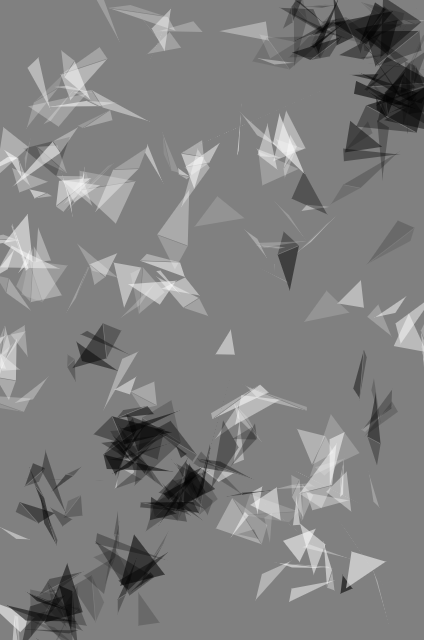
Write a WebGL 2 fragment shader that draws this background.

```glsl
#version 300 es
precision highp float;
precision highp int;
// Translucent white and black shards on flat mid grey, some folded in two.
// Loose shards are scattered evenly, then hashed bursts of shards pile up
// around a few cluster centres. Lengths are in units of the canvas height.

uniform vec2 u_resolution;
out vec4 fragColor;

// Advances the seed and returns a value from 0 to 1.
float rnd(inout uint seed) {
    seed = seed * 747796405u + 2891336453u;
    uint word = ((seed >> ((seed >> 28) + 4u)) ^ seed) * 277803737u;
    return float(((word >> 22) ^ word) >> 8) / 16777216.0;
}

// Random direction with a length between near and far.
vec2 spoke(inout uint seed, float near, float far) {
    float angle = 6.2832 * rnd(seed);
    return mix(near, far, rnd(seed)) * vec2(cos(angle), sin(angle));
}

float cross2(vec2 a, vec2 b) { return a.x * b.y - a.y * b.x; }

// Signed distance to the line from a to b.
float edge(vec2 p, vec2 a, vec2 b) {
    return cross2(b - a, p - a) / max(length(b - a), 1e-5);
}

// Smoothed coverage; the small bias leaves a faint seam along folds.
float triangle(vec2 p, vec2 a, vec2 b, vec2 c) {
    float turn = sign(cross2(b - a, c - a));
    float inside = min(min(turn * edge(p, a, b), turn * edge(p, b, c)), turn * edge(p, c, a));
    return clamp(inside * u_resolution.y + 0.2, 0.0, 1.0);
}

// Blends one shard of the given tone over the shade below.
float shard(float shade, vec2 p, vec2 centre, float tone, uint seed) {
    vec2 q = p - centre;
    if (dot(q, q) > 0.0150) return shade;
    vec2 a = spoke(seed, 0.02, 0.06);
    vec2 b = spoke(seed, 0.02, 0.06);
    vec2 c = spoke(seed, 0.02, 0.06);
    float opacity = mix(0.15, 0.58, rnd(seed));
    shade = mix(shade, tone, opacity * triangle(q, a, b, c));

    // Folded half on the far side of the edge a-c.
    if (rnd(seed) < 0.4) {
        vec2 d = mix(a, c, rnd(seed)) + 0.5 * (0.5 * (a + c) - b);
        shade = mix(shade, tone, 0.65 * opacity * triangle(q, a, c, d));
    }
    return shade;
}

// A burst of shards; cluster holds its centre and its shard count.
float burst(float shade, vec2 p, vec3 cluster, float tone, float spread, uint id) {
    vec2 q = p - cluster.xy;
    if (length(q) > spread + 0.125) return shade;
    for (int i = 0; i < int(cluster.z); i++) {
        uint seed = (id * 64u + uint(i)) * 9781u + 77u;
        vec2 centre = cluster.xy + spoke(seed, 0.0, spread);
        shade = shard(shade, p, centre, tone, seed);
    }
    return shade;
}

void main() {
    vec2 p = gl_FragCoord.xy / u_resolution.y;
    float aspect = u_resolution.x / u_resolution.y;
    float shade = 0.5;

    // Loose shards, mostly light.
    for (int i = 0; i < 54; i++) {
        uint seed = uint(i) * 6151u + 919u;
        vec2 centre = vec2(rnd(seed) * aspect, rnd(seed));
        float tone = step(0.15, rnd(seed));
        shade = shard(shade, p, centre, tone, seed);
    }

    // Light bursts: x, y, count.
    vec3 light[15] = vec3[15](
        vec3(0.11, 0.86, 9), vec3(0.05, 0.74, 7), vec3(0.145, 0.70, 9),
        vec3(0.045, 0.585, 9), vec3(0.015, 0.45, 10), vec3(0.42, 0.78, 9),
        vec3(0.455, 0.64, 5), vec3(0.26, 0.55, 6), vec3(0.28, 0.73, 5),
        vec3(0.64, 0.485, 5), vec3(0.50, 0.265, 9), vec3(0.44, 0.205, 8),
        vec3(0.48, 0.11, 7), vec3(0.255, 0.95, 5), vec3(0.39, 0.355, 5));
    for (int i = 0; i < 15; i++)
        shade = burst(shade, p, light[i], 1.0, 0.05, uint(i) + 20u);

    // Dark bursts, denser and tighter.
    vec3 dark[12] = vec3[12](
        vec3(0.49, 0.955, 14), vec3(0.59, 0.945, 16), vec3(0.62, 0.86, 24),
        vec3(0.59, 0.77, 5), vec3(0.215, 0.31, 18), vec3(0.28, 0.225, 20),
        vec3(0.205, 0.13, 11), vec3(0.10, 0.22, 9), vec3(0.085, 0.045, 18),
        vec3(0.365, 0.285, 6), vec3(0.58, 0.35, 4), vec3(0.14, 0.465, 4));
    for (int i = 0; i < 12; i++)
        shade = burst(shade, p, dark[i], 0.0, 0.04, uint(i) + 50u);

    fragColor = vec4(vec3(shade), 1.0);
}
```
